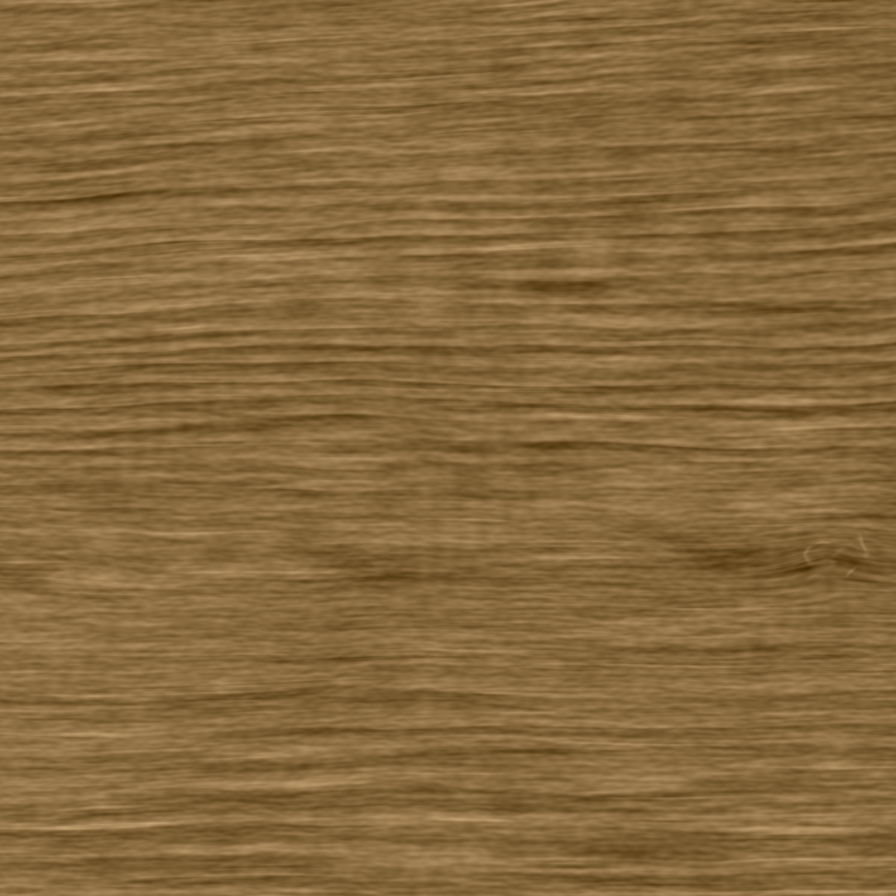
Reproduce this texture procedurally as a WebGL 1 fragment shader.

```glsl
precision highp float;
// Brown wood with nearly level grain: growth rings are a warped, skewed wave,
// overlaid with stretched gradient noise for fibres, pores and pale streaks.
// A calmer band holds soft tapered figure and a small knot above a plank seam.

uniform vec2 u_resolution;

const vec3 MEAN_COLOR = vec3(0.530, 0.411, 0.240);
const vec3 TONE_STEP = vec3(0.052, 0.049, 0.047);   // colour change per unit tone
const float SEAM_Y = 0.333;
const float GRAIN_SLOPE = 0.055;
const float RINGS_WIDE = 25.0;       // rings per canvas height, lower part
const float RINGS_EXTRA = 21.0;      // added density in the upper part
const float RING_CONTRAST = 2.0;
const float FIBRE_CONTRAST = 1.9;
const float PORE_CONTRAST = 2.1;
const float FLECK_CONTRAST = 1.2;
const float FIGURE_DARKNESS = 1.5;
const vec2 KNOT_CENTER = vec2(0.93, 0.376);
const vec2 KNOT_SIZE = vec2(0.034, 0.024);

vec2 gradientAt(vec2 cell) {
  float h = fract(sin(dot(cell, vec2(127.1, 311.7))) * 43758.545);
  float angle = 6.28318 * h;
  return vec2(cos(angle), sin(angle));
}

float gradientNoise(vec2 p) {
  vec2 i = floor(p);
  vec2 f = p - i;
  vec2 u = f * f * f * (f * (f * 6.0 - 15.0) + 10.0);
  vec2 e = vec2(1.0, 0.0);
  float low = mix(dot(gradientAt(i), f), dot(gradientAt(i + e.xy), f - e.xy), u.x);
  float high = mix(dot(gradientAt(i + e.yx), f - e.yx),
                   dot(gradientAt(i + e.xx), f - e.xx), u.x);
  return mix(low, high, u.y);
}

// Height along the grain: sloped above the seam, gently wavy everywhere.
float grainHeight(vec2 p, vec2 knotOffset) {
  float slope = GRAIN_SLOPE * smoothstep(0.38, 0.85, p.y);
  float wave = 0.016 * gradientNoise(vec2(p.x * 1.6, p.y * 3.0 + 4.0));
  float ripple = 0.003 * gradientNoise(vec2(p.x * 8.0, p.y * 16.0));
  float bulge = 0.012 * exp(-0.5 * dot(knotOffset, knotOffset));
  return p.y - slope * p.x + wave + ripple - bulge;
}

// Ring contrast by height: strong bands, calm figure, faint top.
float ringContrast(float y) {
  float lower = 0.7 * (1.0 - smoothstep(0.22, 0.31, y));
  float upper = smoothstep(0.40, 0.54, y) * (1.0 - 0.6 * smoothstep(0.74, 0.86, y));
  return RING_CONTRAST * (0.18 + 0.8 * (lower + upper));
}

// Growth rings: slow darkening, then a sharp return to pale wood.
float ringTone(vec2 p, float v) {
  float phase = RINGS_WIDE * v + RINGS_EXTRA * max(v - 0.42, 0.0);
  phase += 0.9 * gradientNoise(vec2(p.x * 0.9, v * 12.0));
  phase += 0.4 * gradientNoise(vec2(p.x * 4.0, v * 40.0));
  float f = fract(phase);
  float late = smoothstep(0.05, 0.72, f) * (1.0 - smoothstep(0.82, 1.0, f));
  float variety = 1.0 + 1.2 * gradientNoise(vec2(p.x * 2.2, floor(phase) * 7.37));
  return ringContrast(p.y) * (0.53 - late * variety);
}

// Soft dark tongues that thin out and rise toward the left of a blunt tip.
float tongueFigure(vec2 p) {
  float shade = 0.0;
  for (int i = 0; i < 3; i++) {
    float n = float(i);
    vec2 tip = vec2(0.075 + 0.395 * n, 0.346 + 0.013 * n);
    float along = (tip.x - p.x) / 0.24;
    float center = tip.y + 0.055 * smoothstep(0.0, 1.0, along);
    float width = mix(0.018, 0.008, clamp(along, 0.0, 1.0));
    float across = (p.y - center + 0.012 * gradientNoise(p * vec2(9.0, 30.0))) / width;
    float span = smoothstep(-0.03, 0.14, along) * (1.0 - smoothstep(0.35, 1.1, along));
    shade += span * exp(-across * across);
  }
  return shade * smoothstep(SEAM_Y - 0.008, SEAM_Y + 0.006, p.y);
}

// Dark knot with a broken pale curl, its trailing shadow and an edge stain.
float knotTone(vec2 p, vec2 k) {
  float warp = 1.3 * gradientNoise(p * vec2(34.0, 48.0));
  float ring = (length(k) + warp - 0.75) / 0.2;
  float broken = smoothstep(-0.25, 0.3, gradientNoise(p * vec2(45.0, 60.0) + 3.0));
  float halo = exp(-0.6 * dot(k, k));
  vec2 trail = (p - KNOT_CENTER + vec2(0.05, 0.006)) / vec2(0.17, 0.013);
  vec2 stain = (p - vec2(1.01, 0.47)) / vec2(0.045, 0.065);
  return 2.2 * broken * exp(-ring * ring) - 1.0 * halo
         - 1.3 * exp(-dot(trail, trail)) - 1.2 * exp(-dot(stain, stain));
}

void main() {
  vec2 p = gl_FragCoord.xy / u_resolution;
  vec2 knotOffset = (p - KNOT_CENTER) / KNOT_SIZE;
  float v = grainHeight(p, knotOffset);

  // Broad shading and growth rings
  float tone = 0.4 * (0.5 - p.x) + 0.75 * gradientNoise(vec2(p.x * 1.5, v * 8.0 + 2.0));
  tone += ringTone(p, v);

  // Calm band figure and knot
  float calm = smoothstep(0.33, 0.36, p.y) * (1.0 - smoothstep(0.43, 0.53, p.y));
  tone += calm * 1.2 * gradientNoise(vec2(p.x * 3.0, v * 36.0));
  tone -= FIGURE_DARKNESS * tongueFigure(p);
  tone += knotTone(p, knotOffset);

  // Long fibres, short pores, tiny flecks and sparse pale or dark streaks
  tone += FIBRE_CONTRAST * gradientNoise(vec2(p.x * 5.0, v * 115.0));
  tone += PORE_CONTRAST * gradientNoise(vec2(p.x * 22.0, v * 205.0 + 9.0));
  tone += FLECK_CONTRAST * gradientNoise(vec2(p.x * 75.0, v * 230.0 + 31.0));
  float streak = gradientNoise(vec2(p.x * 4.0 + 7.0, v * 120.0));
  tone += 1.5 * smoothstep(0.25, 0.5, streak) - 1.3 * smoothstep(0.27, 0.52, -streak);

  // Fine straight lines just under the seam
  float belowSeam = smoothstep(0.24, 0.30, p.y) * (1.0 - smoothstep(SEAM_Y - 0.004, SEAM_Y + 0.004, p.y));
  tone += belowSeam * (0.25 + 1.5 * gradientNoise(vec2(p.x * 2.0, p.y * 95.0)));

  gl_FragColor = vec4(MEAN_COLOR + TONE_STEP * tone, 1.0);
}
```
